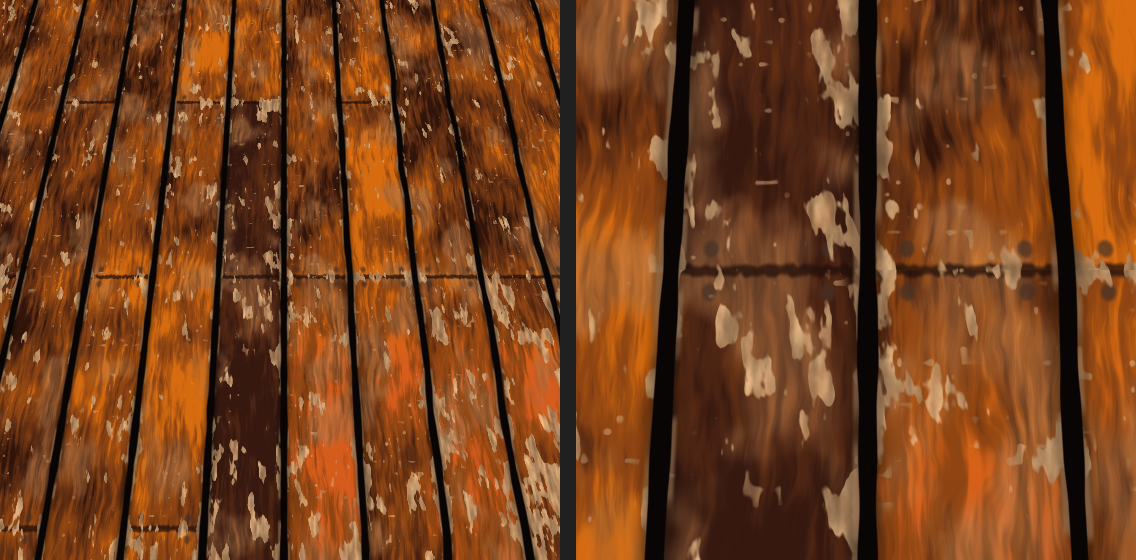
Left, the full canvas; right, a detail of the centre.
Give the GLSL for this texture, as a Shadertoy shader.

```glsl
// Worn, varnished deck boards running away from the viewer. A linear pitch gives
// the perspective; its inverse is the depth that spaces the butt joints.
// Layered noise adds grain, stains, faded patches and pale flaked varnish.

float hash(vec2 p) {
    return fract(sin(dot(p, vec2(127.1, 311.7))) * 43758.5453);
}

float noise(vec2 p) {
    vec2 c = floor(p), f = fract(p);
    f = f * f * (3.0 - 2.0 * f);
    return mix(mix(hash(c), hash(c + vec2(1, 0)), f.x),
               mix(hash(c + vec2(0, 1)), hash(c + vec2(1, 1)), f.x), f.y);
}

float fbm(vec2 p) {
    float sum = 0.0, amp = 0.533;
    for (int k = 0; k < 4; k++) {
        sum += amp * noise(p);
        p = mat2(1.6, 1.2, -1.2, 1.6) * p + 7.3;
        amp *= 0.5;
    }
    return sum;
}

// Staggered butt joints: odd rows cut most boards, even rows cut a few
bool hasJoint(float board, float row) {
    bool odd = mod(board, 2.0) > 0.5;
    if (mod(row, 2.0) > 0.5) return odd || board > -1.0;
    return (!odd && board < 0.0) || (row > 1.0 && abs(board) == 1.0);
}

// Soft tint centred on one board at a given depth
float glow(float board, float depth, vec3 spot) {
    vec2 d = vec2((board - spot.x) * 2.0, (depth - spot.y) / spot.z);
    return exp(-dot(d, d));
}

void mainImage(out vec4 fragColor, in vec2 fragCoord) {
    vec2 uv = fragCoord / iResolution.xy;

    // Perspective: across counts boards, depth counts joint rows
    float pitch = mix(0.1465, 0.0885, uv.y);
    float px = 1.0 / (iResolution.x * pitch);
    float depth = (1.0 / pitch - 6.98) / 1.555;
    float across = (uv.x - 0.507) / pitch;
    across += 0.07 * (noise(vec2(across * 1.5, depth * 5.0)) - 0.5) * smoothstep(0.3, 2.0, across);

    float board = floor(across), side = fract(across);
    float edge = min(side, 1.0 - side);
    float row = floor(depth);
    if (!hasJoint(board, row)) row -= 1.0;
    float nearRow = floor(depth + 0.5);
    float joint = hasJoint(board, nearRow) ? 1.0 : 0.0;
    float jointDist = abs(depth - nearRow);
    vec2 id = vec2(board, row);
    vec2 p = vec2(across, depth);
    vec2 q = p + id * vec2(3.7, 5.3);

    // Tone: board variation, stains, streaked grain and amber areas
    float stain = fbm(q * vec2(1.7, 4.0));
    float warp = fbm(q * vec2(3.0, 5.0));
    float grain = fbm(vec2(across * 24.0 + warp * 5.0, depth * 9.0) + id);
    float fine = noise(vec2(across * 34.0, depth * 22.0) + id * 9.0);
    float tone = 0.37 + 0.16 * (hash(id + 4.0) - 0.5) + 1.1 * (stain - 0.5)
               + 0.65 * (grain - 0.5) + 0.16 * (fine - 0.5);
    vec3 spots[8] = vec3[8](vec3(1, 1.25, 0.6), vec3(0, 0.35, 0.5), vec3(2, 0.4, 0.6),
        vec3(3, 0.5, 0.6), vec3(-2, 0.5, 0.5), vec3(-3, 1.2, 0.4),
        vec3(-2, 2.4, 0.5), vec3(-1, 2.5, 0.4));
    float amber = 0.0;
    for (int k = 0; k < 8; k++) amber += glow(board, depth, spots[k]);
    tone += 0.32 * min(amber, 1.0);
    float charred = board == -1.0 && depth < 2.0 ? 1.0 : 0.0;
    tone -= 0.28 * charred + 0.07 * smoothstep(-2.5, -4.0, across);

    // Wood ramp, redder in the near right boards
    vec3 orange = mix(vec3(0.84, 0.42, 0.06), vec3(0.84, 0.36, 0.11),
                      smoothstep(1.0, 0.5, depth) * step(0.0, board));
    vec3 col = mix(vec3(0.19, 0.08, 0.04), vec3(0.38, 0.18, 0.07), smoothstep(-0.05, 0.25, tone));
    col = mix(col, vec3(0.56, 0.27, 0.07), smoothstep(0.22, 0.5, tone));
    col = mix(col, orange, smoothstep(0.5, 0.85, tone));
    col = mix(col, vec3(0.23, 0.11, 0.08), 0.5 * charred);

    // Faded haze
    float haze = smoothstep(0.52, 0.75, fbm(p * vec2(2.2, 5.0) + 31.0) + 0.08 * joint * exp(-jointDist * 9.0));
    col = mix(col, vec3(0.62, 0.41, 0.25) * (0.65 + 0.7 * grain), 0.6 * haze);

    // Joint seam and its nails
    float seam = smoothstep(0.014, 0.004, jointDist + 0.008 * (fine - 0.5)) * joint;
    col = mix(col, vec3(0.13, 0.06, 0.04), 0.75 * seam);
    vec2 nail = vec2(abs(side - 0.5) - 0.3, (jointDist - 0.035) * 2.7);
    float head = smoothstep(0.045 + px, 0.03 - px, length(nail)) * joint;
    col = mix(col, vec3(0.27, 0.19, 0.15), 0.7 * head);

    // Flaked varnish gathers at joints, edges and the near right boards
    float damage = 0.15 * joint * exp(-jointDist * 16.0)
                 + 0.12 * smoothstep(0.16, 0.04, edge)
                 + 0.14 * smoothstep(1.02, 0.9, depth) * smoothstep(1.0, 3.0, board)
                 + 0.10 * charred * smoothstep(0.5, 0.9, side)
                 + 0.07 * smoothstep(0.4, 0.0, depth) * step(-1.0, board);
    float flakes = smoothstep(0.71, 0.76, fbm(vec2(across * 8.0 + depth * 2.0, depth * 11.0) + 13.0) + damage);
    float specks = smoothstep(0.86, 0.95, noise(p * vec2(19.0, 48.0)))
                 * smoothstep(0.45, 0.65, noise(p * vec2(3.0, 7.0) + 5.0));
    vec3 cream = mix(vec3(0.66, 0.47, 0.31), vec3(0.92, 0.77, 0.58), fbm(p * vec2(20.0, 30.0)));
    col = mix(col, cream * (0.75 + 0.4 * fine), max(0.88 * flakes, 0.6 * specks));

    // Board edges: shading, a broken pale rim, then the open gap
    col *= mix(0.62, 1.0, smoothstep(0.03, 0.13, edge));
    float rim = smoothstep(0.085, 0.06, edge) * smoothstep(0.45, 0.75, noise(vec2(board * 5.0 + side * 2.0, depth * 16.0)));
    col = mix(col, vec3(0.60, 0.46, 0.33), 0.6 * rim);
    float gap = 0.046 + 0.016 * (noise(vec2(floor(across + 0.5) * 9.0, depth * 14.0)) - 0.5);
    col = mix(vec3(0.035, 0.02, 0.015), col, smoothstep(gap - px, gap + px, edge));

    fragColor = vec4(clamp(col, 0.0, 1.0), 1.0);
}
```
